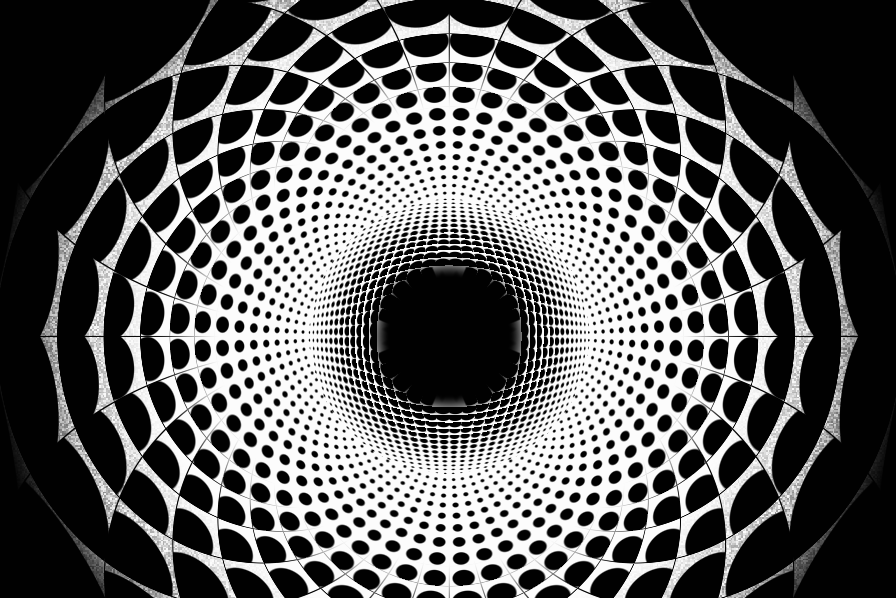
A Shadertoy shader for this background:

```glsl
float hash(vec2 p) {
    vec3 v = fract(p.xyx * vec3(0.1031, 0.1030, 0.0973));
    v += dot(v, v.yzx + 33.33);
    return fract((v.x + v.y) * v.z);
}

// Grid radius: rises out of the hole, peaks at the bright rim, then falls away.
float lensRadius(float r) {
    float d = max(r - 0.121, 0.0);
    float inner = 5.0 + 66.6 * d + 393.0 * d * d;
    float outer = 4.88 / max(r, 0.05) - 3.45;
    return max(min(inner, outer), 0.0);
}

void mainImage(out vec4 fragColor, in vec2 fragCoord) {
    vec2 p = (fragCoord - 0.5 * iResolution.xy) / iResolution.y;
    p -= vec2(0.002, -0.0625);
    p.y /= 0.98;
    float r = length(p);
    vec2 dir = p / max(r, 0.001);

    // Square grid bent around the hole
    vec2 grid = dir * lensRadius(r);
    vec2 cell = fract(grid) - 0.5;
    float blur = clamp(0.55 * length(fwidth(grid)), 0.01, 0.3);

    // Dots grow and slide away from the bright rim, clipped to their cells
    float rim = 0.23;
    float dotSize = 0.173 + max(1.15 * (r - rim), 4.86 * (rim - r));
    float slide = 0.3 * (smoothstep(0.27, 0.59, r) + 1.0 - smoothstep(0.145, 0.215, r));
    float dist = length(cell + dir * slide) - dotSize;
    float light = smoothstep(-blur, blur, dist);

    // Thin dark seams between the outer cells
    float border = 0.5 - max(abs(cell.x), abs(cell.y));
    float seam = smoothstep(0.0, blur, border);
    light *= mix(1.0, seam, smoothstep(0.38, 0.5, r));

    // Fade into the hole and the far dark, with grain on the outer slivers
    light *= smoothstep(0.1, 0.145, r) * (1.0 - smoothstep(0.62, 0.78, r));
    float grain = hash(floor(p * 340.0) + 500.0);
    light *= 1.0 - 0.45 * grain * smoothstep(0.48, 0.65, r);

    fragColor = vec4(vec3(mix(0.005, 0.99, light)), 1.0);
}
```
